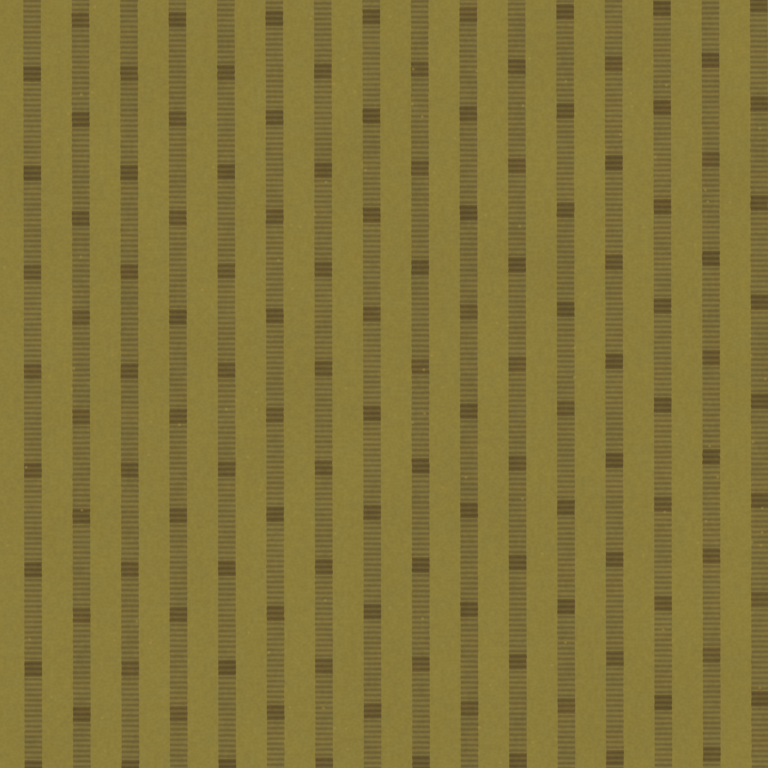
This texture is drawn by a WebGL 1 fragment shader. Its source:

```glsl
precision highp float;
// Olive woven cloth with sixteen ribbed vertical stripes, each carrying dark three-bar dashes.
// Stripes and dashes come from folded coordinates; alternate stripes are staggered, and
// the weft bows upward to the right. Gradient noise adds grain, mottling and uneven ribs.
uniform vec2 u_resolution;

float hash(vec2 p) {
  vec3 q = fract(vec3(p.xyx) * 0.1031);
  q += dot(q, q.yzx + 33.33);
  return fract((q.x + q.y) * q.z);
}

// Dot product of a random unit gradient with the offset from its corner
float corner(vec2 cell, vec2 offset) {
  float angle = 6.2832 * hash(cell);
  return dot(vec2(cos(angle), sin(angle)), offset);
}

float gradientNoise(vec2 p) {
  vec2 i = floor(p), f = fract(p);
  vec2 u = f * f * f * (f * (f * 6.0 - 15.0) + 10.0);
  vec2 e = vec2(1.0, 0.0);
  return mix(mix(corner(i, f), corner(i + e, f - e), u.x),
             mix(corner(i + e.yx, f - e.yx), corner(i + 1.0, f - 1.0), u.x), u.y);
}

// Soft-edged band of the given half width around zero
float band(float d, float halfWidth, float soft) {
  return 1.0 - smoothstep(halfWidth - soft, halfWidth + soft, abs(d));
}

// Sparse pale flecks, at most one in each grid cell
float flecks(vec2 p) {
  vec2 cell = floor(p);
  vec2 center = 0.25 + 0.5 * vec2(hash(cell + 17.0), hash(cell + 41.0));
  float dotShape = 1.0 - smoothstep(0.06, 0.20, length(fract(p) - center));
  return dotShape * step(0.975, hash(cell + 73.0));
}

void main() {
  vec2 uv = gl_FragCoord.xy / u_resolution;
  float soft = max(0.0011, 0.8 / u_resolution.y);

  // Stripe columns, leaning very slightly
  float x = uv.x - 0.0417 - 0.0018 * (1.0 - uv.y);
  float column = floor(x / 0.0631 + 0.5);
  float dx = x - column * 0.0631;
  float centerX = 0.0417 + column * 0.0631;

  // Dash rows, staggered on odd columns and lifted by the bowed weft
  float rowPitch = 0.1291;
  float v = (uv.y - 0.9036 - 0.0697 * mod(column, 2.0)
             - 0.021 * centerX * centerX) / rowPitch;
  float row = floor(v + 0.5);
  float dy = (v - row) * rowPitch;

  // Nineteen ribs per repeat; three of them make one dash
  float unevenRib = gradientNoise(vec2(column * 7.3 + uv.x * 30.0, uv.y * 45.0));
  float rib = 0.5 + 0.5 * cos(6.2832 * 19.0 * v);
  rib = clamp(rib + 0.3 * unevenRib, 0.0, 1.0);
  float fray = 0.0008 * gradientNoise(vec2(column * 5.7, uv.y * 190.0));
  float stripe = band(dx + fray, 0.0114, soft);
  float dash = band(dy, 0.0102, soft);

  // Yarn colours
  vec3 ground = vec3(0.548, 0.490, 0.238);
  vec3 ribbed = mix(vec3(0.507, 0.448, 0.243), vec3(0.432, 0.378, 0.208), rib);
  vec3 dashed = mix(vec3(0.435, 0.373, 0.200), vec3(0.367, 0.304, 0.172), rib);
  ribbed *= 0.985 + 0.03 * hash(vec2(column, 3.0));
  dashed *= 0.97 + 0.06 * hash(vec2(column, row));
  vec3 color = mix(ground, mix(ribbed, dashed, dash), stripe);

  // Weave grain, broad mottling and flecks
  float grain = gradientNoise(uv * vec2(230.0, 260.0))
              + 0.7 * gradientNoise(uv * vec2(110.0, 95.0) + 9.0);
  float mottle = gradientNoise(uv * 7.0 + 4.0) + 0.5 * gradientNoise(uv * 19.0);
  color *= 1.0 + 0.045 * grain + 0.022 * mottle;
  color += vec3(0.010, 0.0, -0.006) * gradientNoise(uv * 40.0 + 21.0);
  color = mix(color, vec3(0.65, 0.55, 0.27), 0.45 * flecks(uv * 70.0));

  gl_FragColor = vec4(color, 1.0);
}
```
